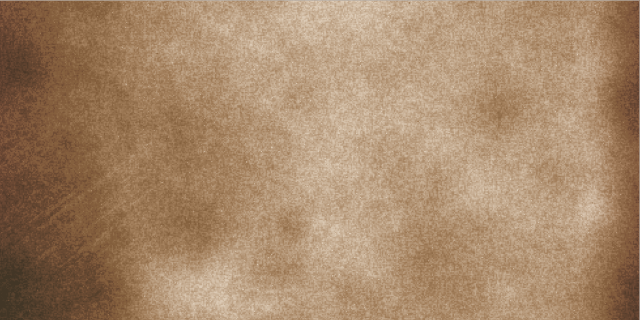
A Shadertoy shader for this texture:

```glsl
#define PAPER_LEVEL 0.715
#define LEFT_LEVEL 0.405
#define MOTTLE 0.11
#define SPECKLE 0.065
#define WARP 0.13
#define GRAIN 0.105
#define WEAVE 0.045
#define FLECKS 0.09
#define SCRATCHES 0.055
#define BORDER 0.0027

// Dark stains and pale worn areas: centre, radius, strength
const vec4 STAINS[12] = vec4[12](
    vec4(0.08, 0.79, 0.12, 0.09), vec4(0.00, 0.05, 0.24, 0.15),
    vec4(0.33, 0.08, 0.16, 0.12), vec4(0.60, 0.28, 0.09, 0.09),
    vec4(0.92, 0.29, 0.06, 0.10), vec4(0.86, 0.14, 0.07, 0.08),
    vec4(1.39, 0.18, 0.13, 0.11), vec4(1.55, 0.65, 0.09, 0.09),
    vec4(1.95, 0.02, 0.18, 0.13), vec4(1.97, 0.66, 0.09, 0.09),
    vec4(0.66, 0.48, 0.20, 0.03), vec4(1.10, 0.08, 0.07, 0.06));

const vec4 FADES[10] = vec4[10](
    vec4(1.05, 1.00, 0.27, 0.075), vec4(1.02, 0.54, 0.20, 0.04),
    vec4(0.56, 0.12, 0.14, 0.14), vec4(0.56, 0.90, 0.23, 0.075),
    vec4(1.52, 0.46, 0.16, 0.06), vec4(1.83, 0.38, 0.13, 0.07),
    vec4(1.08, 0.22, 0.15, 0.06), vec4(1.47, 0.77, 0.14, 0.04),
    vec4(0.72, 0.06, 0.14, 0.06), vec4(1.82, 0.72, 0.15, 0.03));

float hash(vec2 p) {
    vec3 q = fract(p.xyx * 0.1031);
    q += dot(q, q.yzx + 33.33);
    return fract((q.x + q.y) * q.z);
}

float noise(vec2 p) {
    vec2 cell = floor(p), f = fract(p);
    f = f * f * (3.0 - 2.0 * f);
    return mix(mix(hash(cell), hash(cell + vec2(1, 0)), f.x),
               mix(hash(cell + vec2(0, 1)), hash(cell + 1.0), f.x), f.y);
}

float fbm(vec2 p) {
    float sum = 0.0, gain = 0.5;
    for (int i = 0; i < 5; i++) {
        sum += gain * noise(p);
        p = mat2(1.6, 1.2, -1.2, 1.6) * p + 17.3;
        gain *= 0.5;
    }
    return sum;
}

float blot(vec2 p, vec4 spot) {
    vec2 d = (p - spot.xy) / spot.z;
    return spot.w * exp(-dot(d, d));
}

// Brown ramp indexed by its red level
vec3 paperColor(float level) {
    vec3 c = mix(vec3(0.32, 0.24, 0.16), vec3(0.43, 0.30, 0.20), (level - 0.32) / 0.11);
    c = mix(c, vec3(0.52, 0.38, 0.24), clamp((level - 0.43) / 0.09, 0.0, 1.0));
    c = mix(c, vec3(0.64, 0.50, 0.36), clamp((level - 0.52) / 0.12, 0.0, 1.0));
    return mix(c, vec3(0.80, 0.71, 0.61), clamp((level - 0.64) / 0.16, 0.0, 1.4));
}

// Sparse round flecks, one candidate per grid cell
float flecks(vec2 p, float density, float seed) {
    vec2 cell = floor(p);
    vec2 centre = 0.3 + 0.4 * vec2(hash(cell + seed), hash(cell + seed + 41.0));
    float radius = 0.12 + 0.18 * hash(cell + seed + 73.0);
    float present = step(1.0 - density, hash(cell + seed + 97.0));
    return present * (1.0 - smoothstep(radius * 0.4, radius, length(fract(p) - centre)));
}

void mainImage(out vec4 fragColor, in vec2 fragCoord) {
    vec2 p = fragCoord / iResolution.y;
    float aspect = iResolution.x / iResolution.y;
    float cloud = fbm(p * 5.0 + 3.0);
    float blotch = fbm(p * 13.0 + 40.0);
    vec2 q = p + WARP * (vec2(cloud, fbm(p * 5.0 + 60.0)) - 0.48);

    // Broad light falling off towards both sides
    float level = mix(LEFT_LEVEL, PAPER_LEVEL, smoothstep(-0.2, 0.92, q.x));
    level -= 0.25 * smoothstep(1.82, 2.03, mix(p.x, q.x, 0.6));
    level -= 0.03 * smoothstep(1.2, 1.9, p.x) * smoothstep(0.5, 1.0, p.y);

    // Stains and worn areas with ragged edges
    float ragged = 0.1 + 1.9 * blotch;
    for (int i = 0; i < 12; i++) level -= blot(q, STAINS[i]) * ragged;
    for (int i = 0; i < 10; i++) level += blot(q, FADES[i]);
    level += MOTTLE * (cloud + blotch - 0.97);
    level += SPECKLE * (fbm(p * 48.0 + 11.0) - 0.485);

    // Paper grain and horizontal weave
    level += GRAIN * (noise(p * 245.0) - 0.5);
    level += WEAVE * (noise(p * vec2(75.0, 225.0)) + noise(p * vec2(190.0, 60.0)) - 1.0);
    level += FLECKS * flecks(p * 90.0, 0.03, 5.0);
    level -= FLECKS * flecks(p * 70.0, 0.002, 19.0);

    // Slanted scratches at lower left, flat ones along the bottom
    vec2 slant = mat2(0.8, -0.6, 0.6, 0.8) * p;
    float scratch = smoothstep(0.62, 0.9, noise(slant * vec2(5.0, 95.0)));
    level += SCRATCHES * scratch * blot(p, vec4(0.22, 0.36, 0.24, 1.0));
    float streak = noise(p * vec2(6.0, 110.0)) - 0.5;
    level += SCRATCHES * streak * blot(p, vec4(0.85, 0.04, 0.14, 1.0));

    // Reddish edges and a grey lower left corner
    vec3 color = paperColor(clamp(level, 0.27, 0.88));
    float edge = exp(-7.0 * p.x) + exp(-11.0 * (aspect - p.x));
    float corner = blot(p, vec4(0.0, 0.06, 0.2, 1.0));
    color += edge * (1.0 - corner) * vec3(0.005, -0.012, 0.008);
    color += corner * vec3(-0.012, 0.0, 0.008);

    // Thin pale border at the top and right
    float pixel = 1.0 / iResolution.y;
    float gap = min(1.0 - p.y, aspect - p.x);
    float line = 1.0 - smoothstep(BORDER - 0.5 * pixel, BORDER + 0.5 * pixel, gap);
    color = mix(color, vec3(0.72, 0.69, 0.66), 0.7 * line);
    fragColor = vec4(color, 1.0);
}
```
